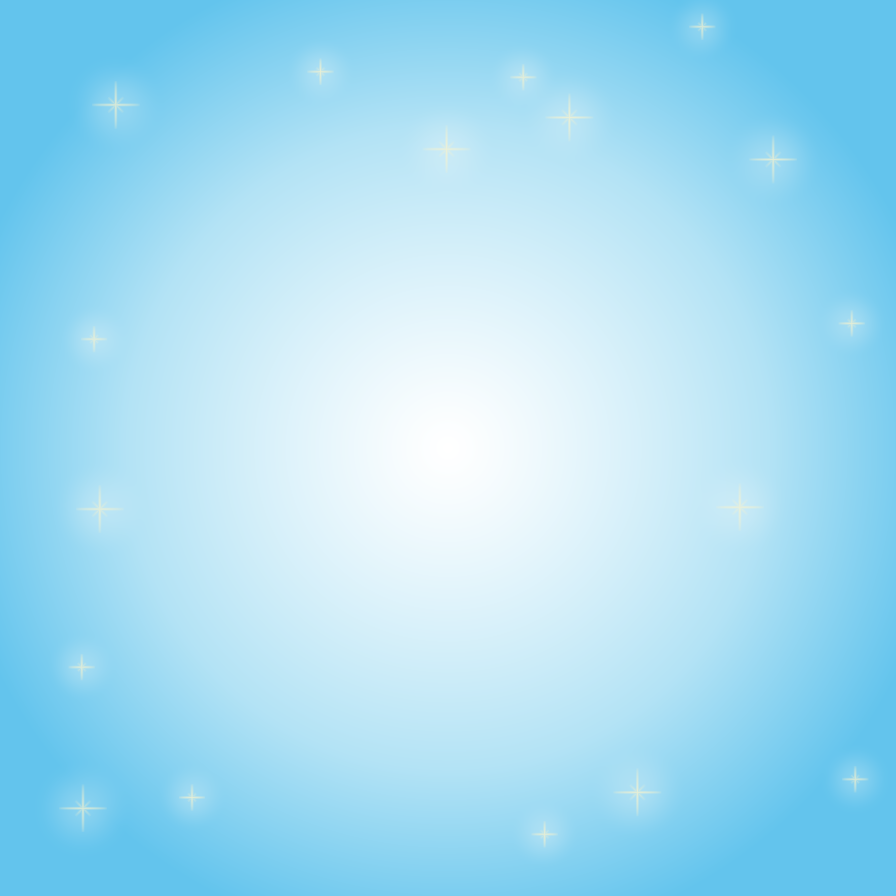
This background is drawn by a three.js fragment shader. Its source:

```glsl
// Pale sky-blue radial glow ringed by small cream sparkles with soft halos.
varying vec2 vUv;

#define STAR_COUNT 17
#define RING_START 5.131
#define RING_STEP 0.328
#define RING_RADIUS 0.45
#define SMALL_ARM 0.015
#define LARGE_ARM 0.027
#define RAY_WIDTH 0.0021
#define HALO_STRENGTH 0.27
#define WHITE vec3(1.0)
#define PALE_BLUE vec3(0.70, 0.888, 0.96)
#define SKY_BLUE vec3(0.39, 0.77, 0.93)
#define CREAM vec3(0.97, 0.95, 0.80)

// White centre fading through pale blue to sky blue.
vec3 skyGlow(float radius) {
  float inner = pow(clamp(radius / 0.36, 0.0, 1.0), 1.2);
  float outer = clamp((radius - 0.36) / 0.2, 0.0, 1.0);
  return mix(mix(WHITE, PALE_BLUE, inner), SKY_BLUE, outer);
}

// Uneven ring: open at the bottom, pushed outward at the corners.
vec2 starCentre(float index) {
  float angle = RING_START + RING_STEP * index + 0.244 * cos(0.74 * (index - 5.3));
  float radius = RING_RADIUS - 0.09 * cos(4.0 * angle);
  radius += 0.055 * cos(2.953 * index + 0.628);
  return 0.5 + radius * vec2(cos(angle), sin(angle));
}

// One thin tapered ray pair along the x axis.
float ray(vec2 p, float arm) {
  float taper = clamp(1.0 - abs(p.x) / arm, 0.0, 1.0);
  return clamp(1.0 - abs(p.y) / RAY_WIDTH, 0.0, 1.0) * sqrt(taper);
}

// Four long rays and four short diagonal ones.
float sparkle(vec2 p, float arm) {
  vec2 diagonal = vec2(p.x + p.y, p.y - p.x) * 0.7071;
  float cross4 = max(ray(p, arm), ray(p.yx, arm));
  float short4 = max(ray(diagonal, arm * 0.45), ray(diagonal.yx, arm * 0.45));
  return max(cross4, 0.6 * short4);
}

void main() {
  vec3 color = skyGlow(length(vUv - 0.5));

  // Alternating small and large stars.
  for (int i = 0; i < STAR_COUNT; i++) {
    float index = float(i);
    float arm = mix(SMALL_ARM, LARGE_ARM, mod(index, 2.0));
    vec2 p = vUv - starCentre(index);

    float haloRadius = 0.02 + 1.3 * arm;
    float halo = 1.0 - smoothstep(0.0, haloRadius, length(p));
    color = mix(color, vec3(0.95, 0.97, 0.97), HALO_STRENGTH * halo);
    color = mix(color, CREAM, 0.8 * sparkle(p, arm));
  }

  gl_FragColor = vec4(color, 1.0);
}
```
